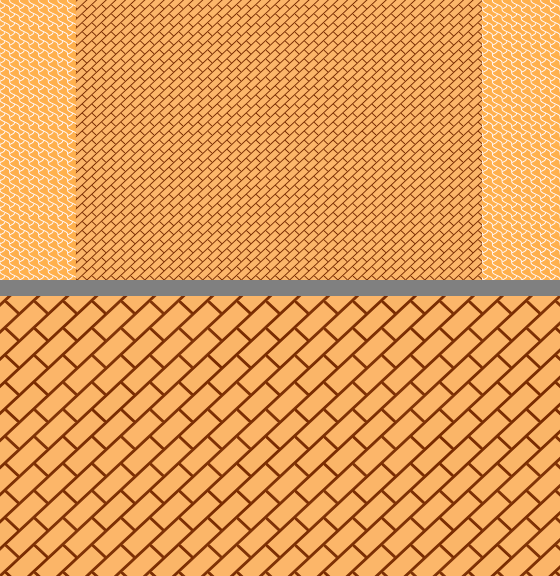
Top, the full canvas; bottom, a detail of the centre.
Reproduce this pattern procedurally as a Shadertoy shader.

```glsl
// Slanted running-bond bricks with dark joints, flanked by two panels of
// S-curved tiles with pale joints. Both come from one sheared lattice:
// the panels mirror it and bend it with a sine wave.

const float ROWS = 31.0;             // repeats over the canvas height
const float COLUMNS = 58.0;          // repeats over the canvas width
const float LEFT_EDGE = 0.1354;      // centre field, fraction of width
const float RIGHT_EDGE = 0.8607;
const float HALF_JOINT = 0.00172;    // fraction of canvas height
const float BEND = 0.16;             // sideways sway of panel tiles, in cells
const float TONE_VARIATION = 0.008;
const float JOINT_WEAR = 0.08;
const vec3 BRICK = vec3(0.985, 0.712, 0.412);
const vec3 BRICK_JOINT = vec3(0.470, 0.165, 0.000);
const vec3 PANEL = vec3(1.000, 0.690, 0.300);
const vec3 PANEL_JOINT = vec3(1.000, 0.980, 1.000);
const float TAU = 6.2831853;

float hash(vec2 p) {
    vec3 q = fract(p.xyx * vec3(0.1031, 0.1030, 0.0973));
    q += dot(q, q.yzx + 33.33);
    return fract((q.x + q.y) * q.z);
}

// Distance from t to the nearest multiple of the period.
float nearestLine(float t, float period) {
    return abs(t - period * round(t / period));
}

// Returns joint coverage and a random value for the enclosing brick.
vec2 slantedBond(vec2 cell, float bend, float aspect, float blur) {
    vec2 q = cell;
    q.x += bend * sin(TAU * q.y);
    float along = q.x + q.y;
    float across = q.y - q.x;
    float course = floor(across);
    float shifted = along + course;

    // Divide by the gradient so joints keep their width where tiles bend.
    float slope = bend * TAU * cos(TAU * q.y);
    vec2 density = vec2(COLUMNS / aspect, ROWS);
    float alongRate = length(density * vec2(1.0, 1.0 + slope));
    float acrossRate = length(density * vec2(1.0, 1.0 - slope));
    float bed = nearestLine(across, 1.0) / acrossRate;
    float end = nearestLine(shifted, 2.0) / alongRate;

    float joint = 1.0 - smoothstep(HALF_JOINT - blur, HALF_JOINT + blur, min(bed, end));
    return vec2(joint, hash(vec2(course, floor(shifted * 0.5)) + 200.0));
}

void mainImage(out vec4 fragColor, in vec2 fragCoord) {
    vec2 uv = fragCoord / iResolution.xy;
    float aspect = iResolution.x / iResolution.y;
    float blur = 0.6 / iResolution.y;
    vec2 cell = uv * vec2(COLUMNS, ROWS);

    // Straight bricks rise to the right; curved tiles fall to the right.
    vec2 brick = slantedBond(cell, 0.0, aspect, blur);
    vec2 tile = slantedBond(cell * vec2(-1.0, 1.0), BEND, aspect, blur);

    vec3 brickColor = BRICK + TONE_VARIATION * (brick.y - 0.5);
    brickColor = mix(brickColor, BRICK_JOINT, brick.x * (1.0 - JOINT_WEAR * brick.y));
    vec3 panelColor = PANEL + TONE_VARIATION * (tile.y - 0.5);
    panelColor = mix(panelColor, PANEL_JOINT, tile.x * (1.0 - JOINT_WEAR * tile.y));

    // Centre field with smoothed vertical borders.
    float inset = min(uv.x - LEFT_EDGE, RIGHT_EDGE - uv.x) * aspect;
    float field = smoothstep(-blur, blur, inset);
    fragColor = vec4(mix(panelColor, brickColor, field), 1.0);
}
```
